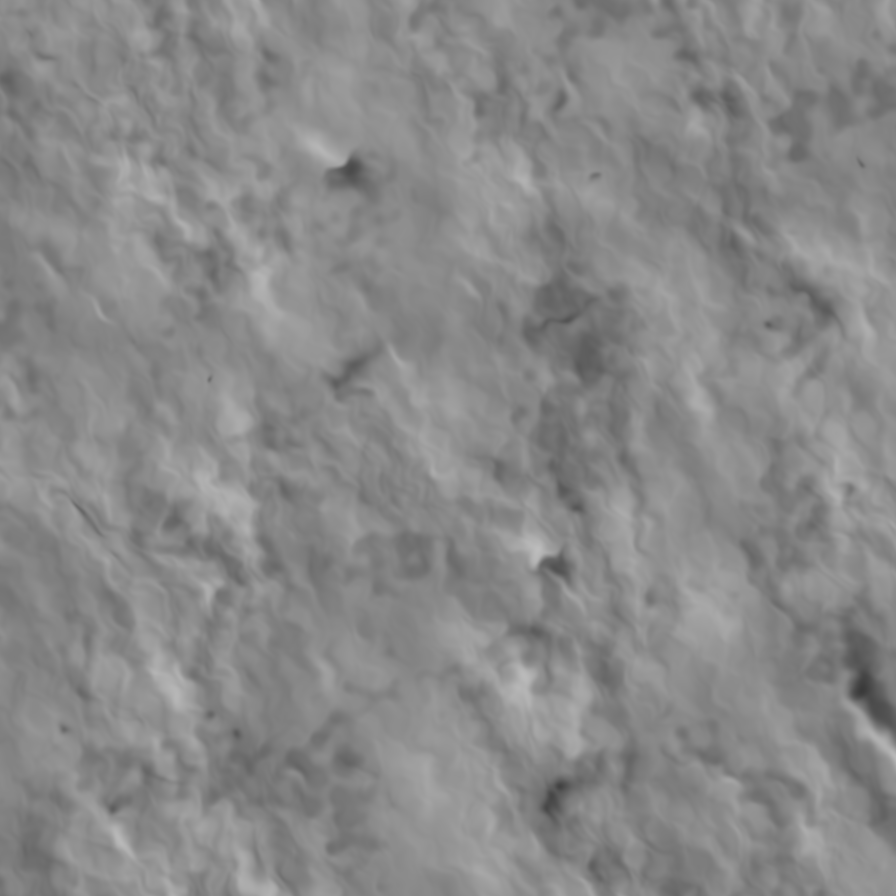
This texture is drawn by a Shadertoy shader. Its source:

```glsl
// Grey, dusty planetary ground seen from above in low light from the left.
// Stretched gradient noise is shaded as relief; scattered knobs, scarps,
// dark hollows, pale streaks and tiny pits are added from jittered cells.

const float BASE_GREY      = 0.545;
const float RELIEF_GAIN    = 0.034;
const float ALBEDO_GAIN    = 0.070;
const float STAIN_SHADOW   = 0.080;
const float GRAIN_ANGLE    = -1.05;  // direction of the streaks, radians
const float GRAIN_STRETCH  = 1.4;
const float LANDMARK_CELLS = 4.0;
const float STREAK_CELLS   = 10.0;
const float PIT_CELLS      = 13.0;
const float KNOB_LIGHT     = 0.16;
const float KNOB_SHADOW    = 0.25;
const float SCARP_SHADOW   = 0.10;
const float HOLLOW_SHADOW  = 0.17;
const float STREAK_LIGHT   = 0.095;
const float PIT_SHADOW     = 0.14;

vec2 hash2(vec2 cell) {
    uvec2 q = uvec2(ivec2(floor(cell)) + 4096);
    uint n = q.x * 1597334673u ^ q.y * 3812015801u;
    n = (n ^ (n >> 15)) * 2246822519u;
    n ^= n >> 13;
    uint m = n * 3266489917u;
    m ^= m >> 16;
    return vec2(n & 65535u, m & 65535u) / 65535.0;
}

vec2 turn(vec2 p, float angle) {
    float c = cos(angle), s = sin(angle);
    return vec2(c * p.x + s * p.y, c * p.y - s * p.x);
}

float cornerSlope(vec2 corner, vec2 offset) {
    float a = 6.28318 * hash2(corner).x;
    return dot(vec2(cos(a), sin(a)), offset);
}

float gradientNoise(vec2 p) {
    vec2 i = floor(p), f = p - i, e = vec2(1, 0);
    vec2 u = f * f * f * (f * (f * 6.0 - 15.0) + 10.0);
    return mix(mix(cornerSlope(i, f), cornerSlope(i + e, f - e), u.x),
               mix(cornerSlope(i + e.yx, f - e.yx), cornerSlope(i + 1.0, f - 1.0), u.x), u.y);
}

float blob(vec2 p, vec2 radius) {
    p /= radius;
    return exp(-dot(p, p));
}

// Slope of the stretched noise across the grain, summed over five octaves
float relief(vec2 p) {
    vec2 q = turn(p, GRAIN_ANGLE) * vec2(1.0 / GRAIN_STRETCH, 1.0);
    float sum = 0.0, frequency = 5.5;
    for (int i = 0; i < 5; i++) {
        float octave = float(i);
        float weight = 1.1 * exp(-0.17 * (octave - 1.5) * (octave - 1.5));
        vec2 s = turn(q * frequency, 0.25 * octave) + 17.3 * octave;
        vec2 d = turn(vec2(0.0, 0.25), 0.25 * octave);
        sum += weight * (gradientNoise(s - d) - gradientNoise(s + d)) * 2.0;
        frequency *= 2.0;
    }
    return sum;
}

// Pale sunlit face running into a compact shadow
float knob(vec2 p) {
    p = turn(p, -0.72);
    float width = mix(0.009, 0.019, smoothstep(-0.07, 0.0, p.x));
    float face = blob(p + vec2(0.026, 0.0), vec2(0.036, width)) * smoothstep(0.007, -0.004, p.x);
    float shade = blob(p - vec2(0.014, 0.002), vec2(0.025, 0.016)) * smoothstep(-0.005, 0.006, p.x);
    return KNOB_LIGHT * face - KNOB_SHADOW * shade;
}

// Dark wedge, deepest at its lower left end
float hollow(vec2 p) {
    p = turn(p, 0.68);
    float body = blob(p, vec2(0.043, 0.016)) * smoothstep(-0.042, -0.028, p.x);
    return -HOLLOW_SHADOW * (body + 0.5 * blob(p + vec2(0.028, 0.0), vec2(0.011)));
}

// Thin bent shadow line of uneven depth, with a soft bank beside it
float scarp(vec2 p, vec2 rnd) {
    p = turn(p, rnd.x < 0.65 ? -0.5 - 0.35 * rnd.y : 0.25 + 0.4 * rnd.y);
    float reach = mix(0.045, 0.095, rnd.y);
    float d = p.y - (rnd.x - 0.5) * 7.0 * p.x * p.x;
    float uneven = clamp(0.6 + 1.8 * gradientNoise(vec2(p.x * 38.0, rnd.x * 90.0)), 0.1, 1.0);
    float fade = smoothstep(reach, reach * 0.2, abs(p.x)) * uneven;
    float line = exp(-d * d / 0.00002) + 0.5 * exp(-abs(d) / 0.012) * smoothstep(-0.004, 0.004, d);
    float bank = blob(vec2(d + 0.015, 0.0), vec2(0.012));
    return fade * (0.06 * bank - SCARP_SHADOW * line);
}

float landmarks(vec2 p) {
    float tone = 0.0;
    for (int k = 0; k < 9; k++) {
        vec2 cell = floor(p * LANDMARK_CELLS) + vec2(k % 3, k / 3) - 1.0;
        vec2 rnd = hash2(cell + 31.0), shape = hash2(cell + 77.0);
        vec2 local = p - (cell + 0.5 + 0.5 * (rnd - 0.5)) / LANDMARK_CELLS;
        float kind = mod(2.0 * cell.x + cell.y, 7.0);
        if (kind == 5.0) tone += knob(local);
        else if (kind == 4.0) tone += hollow(local);
        else tone += scarp(local, shape) * smoothstep(0.25, 0.85, rnd.y);
    }
    return tone;
}

float smallMarks(vec2 p) {
    float tone = 0.0;
    for (int k = 0; k < 9; k++) {
        vec2 near = vec2(k % 3, k / 3) - 1.0;
        vec2 cell = floor(p * STREAK_CELLS) + near;
        vec2 rnd = hash2(cell + 211.0), pick = hash2(cell + 307.0);
        vec2 local = turn(p - (cell + rnd) / STREAK_CELLS, -1.4 + 0.7 * pick.y);
        vec2 size = vec2(0.028, 0.009) * (0.55 + 0.7 * rnd.x);
        float streak = blob(local, size) - 0.6 * blob(local - vec2(0.0, 1.6 * size.y), size);
        tone += STREAK_LIGHT * streak * smoothstep(0.3, 1.0, pick.x);

        cell = floor(p * PIT_CELLS) + near;
        rnd = hash2(cell + 401.0);
        pick = hash2(cell + 503.0);
        local = p - (cell + rnd) / PIT_CELLS;
        float pit = blob(local, vec2(mix(0.004, 0.008, pick.y)));
        tone -= PIT_SHADOW * pit * smoothstep(0.86, 1.0, pick.x);
    }
    return tone;
}

// Bright crest beside a dark slope at the lower right rim
float rimRidge(vec2 p) {
    p = turn(p - vec2(0.985, 0.17), -1.08);
    p.y -= 0.010 * sin(p.x * 24.0);
    float crest = blob(p, vec2(0.085, 0.010));
    return 0.20 * crest - 0.20 * blob(p - vec2(-0.055, 0.023), vec2(0.065, 0.014))
         - 0.09 * blob(p - vec2(0.04, -0.045), vec2(0.08, 0.022));
}

void mainImage(out vec4 fragColor, in vec2 fragCoord) {
    vec2 p = fragCoord / iResolution.xy;
    vec2 wobble = vec2(gradientNoise(p * 9.0 + 3.7), gradientNoise(p * 9.0 + 41.2));
    vec2 rough = vec2(gradientNoise(p * 42.0 + 8.1), gradientNoise(p * 42.0 + 63.5));
    vec2 bent = p + 0.016 * wobble + 0.011 * rough;

    // Smooth plains alternate with rougher, partly stained patches
    float patchiness = clamp(1.0 + 1.6 * gradientNoise(p * 4.5 + 12.6), 0.5, 1.7);
    float albedo = gradientNoise(bent * 4.0 + 5.3) + 0.7 * gradientNoise(bent * 12.0 + 27.9);
    float stain = smoothstep(0.12, 0.5, gradientNoise(bent * 8.0 + 71.4) + 0.5 * rough.x);

    float grey = BASE_GREY + ALBEDO_GAIN * albedo + RELIEF_GAIN * patchiness * relief(bent);
    grey += landmarks(bent) + smallMarks(bent) + rimRidge(bent) - STAIN_SHADOW * stain;
    fragColor = vec4(vec3(clamp(grey, 0.15, 0.85)), 1.0);
}
```
